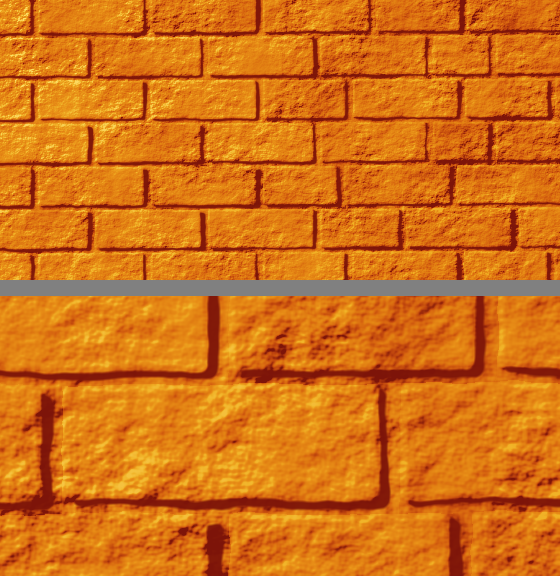
Top, the full canvas; bottom, a detail of the centre.
This texture is drawn by a Shadertoy shader. Its source:

```glsl
// Sunlit wall of thickly painted orange bricks with dark red shadows in the joints.

// Layout, in units of the canvas height
const float ROW_PITCH = 0.154;
const float FIRST_ROW_TOP = 0.130;
const float BRICK_PITCH = 0.402;
const float EVEN_START = 0.135;
const float ODD_START = 0.339;
const vec2 GAP = vec2(0.025, 0.016);
const float TILT = 0.005;
const float CORNER = 0.010;
const float WOBBLE = 0.0045;

// Each row holds one cut brick: its index and how much shorter it is
const int CUT_INDEX[7] = int[7](3, 3, 2, 3, 2, 2, 2);
const float CUT_LENGTH[7] = float[7](0.075, 0.177, 0.083, 0.177, 0.112, 0.095, 0.086);
const float SECOND_CUT = 0.080;

// Relief and light
const vec2 TO_LIGHT = vec2(-0.66, 0.75);
const vec2 SHADOW_SHIFT = vec2(0.0140, -0.0095);
const float BEVEL_WIDTH = 0.009;
const float BEVEL_HEIGHT = 0.012;
const float ROUGHNESS = 0.62;
const float PIT_DEPTH = 0.0035;
const float RELIEF_STEP = 0.003;
const float BASE_TONE = 0.61;
const float CONTRAST = 0.22;
const float PENUMBRA = 0.011;

// Paint, from shade to glint
const vec3 SHADE = vec3(0.49, 0.08, 0.035);
const vec3 BRICK_RED = vec3(0.74, 0.26, 0.05);
const vec3 RUST = vec3(0.84, 0.39, 0.06);
const vec3 ORANGE = vec3(0.88, 0.49, 0.07);
const vec3 AMBER = vec3(0.91, 0.56, 0.09);
const vec3 GOLD = vec3(0.94, 0.69, 0.14);
const vec3 GLINT = vec3(1.0, 0.90, 0.45);

vec2 hash2(vec2 p) {
    vec3 q = fract(p.xyx * vec3(0.1031, 0.1030, 0.0973));
    q += dot(q, q.yzx + 33.33);
    return fract((q.xx + q.yz) * q.zy);
}

vec2 gradient(vec2 cell) {
    float angle = 6.2832 * hash2(cell + 200.0).x;
    return vec2(cos(angle), sin(angle));
}

float gradientNoise(vec2 p) {
    vec2 i = floor(p), f = p - i;
    vec2 u = f * f * f * (f * (f * 6.0 - 15.0) + 10.0);
    float a = dot(gradient(i), f);
    float b = dot(gradient(i + vec2(1, 0)), f - vec2(1, 0));
    float c = dot(gradient(i + vec2(0, 1)), f - vec2(0, 1));
    float d = dot(gradient(i + vec2(1, 1)), f - vec2(1, 1));
    return mix(mix(a, b, u.x), mix(c, d, u.x), u.y);
}

// Left edge of brick k in a row
float brickLeft(int row, int k) {
    float x = ((row & 1) == 1 ? ODD_START : EVEN_START) + BRICK_PITCH * float(k);
    if (k > CUT_INDEX[row]) x -= CUT_LENGTH[row];
    if (k > 4 && (row & 3) == 2) x -= SECOND_CUT;
    return x;
}

float roundedBox(vec2 p, vec2 halfSize) {
    vec2 q = abs(p) - halfSize + CORNER;
    return length(max(q, 0.0)) + min(max(q.x, q.y), 0.0) - CORNER;
}

// Lumpy paint with equal slope per octave, and scattered pits
float paintRelief(vec2 p) {
    float h = 0.0, f = 24.0;
    for (int i = 0; i < 4; i++) {
        h += gradientNoise(p * f * vec2(0.85, 1.0) + f) / f;
        f *= 2.03;
    }
    float pit = smoothstep(0.22, 0.50, gradientNoise(p * vec2(40.0, 56.0) + 9.0));
    return ROUGHNESS * h - PIT_DEPTH * pit;
}

float brickRelief(vec2 local, vec2 halfSize) {
    float d = roundedBox(local, halfSize);
    return BEVEL_HEIGHT * (1.0 - smoothstep(-BEVEL_WIDTH, BEVEL_WIDTH * 0.5, d));
}

vec3 paint(float tone) {
    float t = clamp(tone, 0.0, 1.0) * 5.0;
    vec3 c = mix(SHADE, BRICK_RED, min(t, 1.0));
    c = mix(c, RUST, clamp(t - 1.0, 0.0, 1.0));
    c = mix(c, ORANGE, clamp(t - 2.0, 0.0, 1.0));
    c = mix(c, AMBER, clamp(t - 3.0, 0.0, 1.0));
    return mix(c, GOLD, clamp(t - 4.0, 0.0, 1.0));
}

void mainImage(out vec4 fragColor, in vec2 fragCoord) {
    vec2 p = fragCoord / iResolution.y;
    float soft = 0.0015 + 0.5 / iResolution.y;

    // Uneven edges
    vec2 bend = vec2(gradientNoise(p * 13.0), gradientNoise(p * 13.0 + 47.0))
              + 0.6 * vec2(gradientNoise(p * 45.0), gradientNoise(p * 45.0 + 91.0));
    vec2 q = p + WOBBLE * bend - vec2(0.0, TILT * (p.x - 1.0));

    // Find the brick; its joint lies to the right and below
    int row = clamp(int(floor((1.0 - q.y - FIRST_ROW_TOP) / ROW_PITCH + 1.0)), 0, 6);
    int k = -1;
    for (int i = 0; i < 6; i++) if (q.x >= brickLeft(row, i)) k = i;
    float left = brickLeft(row, k), right = brickLeft(row, k + 1);
    float top = 1.0 - FIRST_ROW_TOP - ROW_PITCH * (float(row) - 1.0);
    vec2 id = vec2(float(k), float(row));
    vec2 halfSize = 0.5 * (vec2(right - left, ROW_PITCH) - GAP);
    vec2 local = q - vec2(left + halfSize.x, top - halfSize.y);

    // Slopes towards the light; the paint is rougher in patches
    vec2 ahead = TO_LIGHT * RELIEF_STEP;
    float patches = 1.0 + 1.1 * gradientNoise(p * 6.0 + 60.0);
    float slope = patches * (paintRelief(p) - paintRelief(p + ahead));
    slope += brickRelief(local, halfSize) - brickRelief(local + ahead, halfSize);
    slope /= RELIEF_STEP;

    // Shadow thrown into the joint, of varying width, with a red fringe
    float edge = roundedBox(local, halfSize);
    float reach = 0.80 + 0.8 * gradientNoise(p * 7.0 + 20.0)
                + 0.4 * (hash2(id).y - 0.5) + 0.2 * (1.0 - 0.5 * p.x);
    float shadowEdge = roundedBox(local - SHADOW_SHIFT * max(reach, 0.35), halfSize);
    float outside = smoothstep(-soft, soft, edge);
    float shadow = outside * (1.0 - smoothstep(-soft, soft, shadowEdge));
    float fringe = outside * (1.0 - smoothstep(0.0, PENUMBRA, shadowEdge));

    // Tone: slope, duller joints, brick tint, broad stains, brighter left side
    float tone = BASE_TONE + CONTRAST * slope - 0.05 * outside - 0.25 * fringe;
    tone += 0.14 * (hash2(id + 5.0).x - 0.5);
    tone += 0.22 * gradientNoise(p * 3.0 + 4.0) + 0.22 * gradientNoise(p * 9.0);
    tone += 0.10 * (1.0 - p.x);
    vec3 color = mix(paint(tone), SHADE, 0.95 * shadow);

    // Wet glints, mostly at the upper left
    float gloss = 1.0 - smoothstep(0.0, 1.7, length(p - vec2(0.0, 1.0)));
    color = mix(color, GLINT, 0.9 * gloss * smoothstep(0.9, 1.25, tone) * (1.0 - shadow));
    fragColor = vec4(color, 1.0);
}
```
